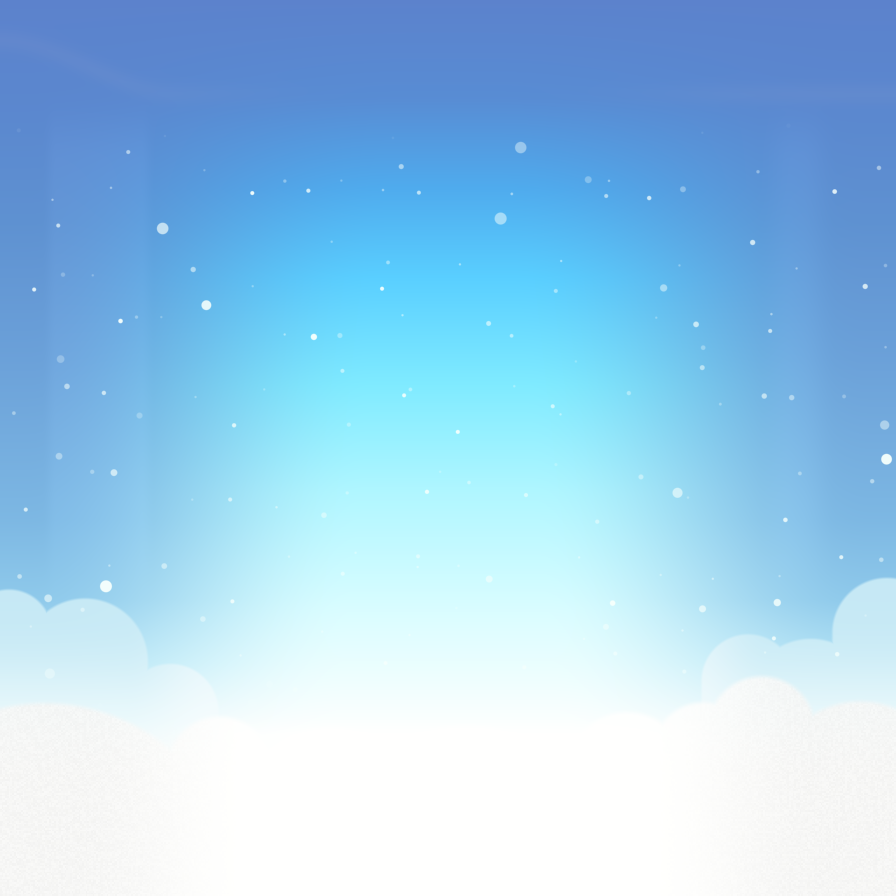
Give the GLSL for this background, as a Shadertoy shader.

```glsl
// Draws a luminous blue sky with drifting snow above soft white clouds.

const vec3 CLOUD_TOP = vec3(0.80, 0.925, 0.965);
const vec3 CLOUD_BASE = vec3(0.94, 0.985, 0.99);
const vec3 MIST = vec3(0.965, 0.965, 0.96);
const vec3 SNOW = vec3(0.96, 1.0, 0.99);

// Each stop is a colour followed by its height, from top to bottom.
const vec4 GLOW_STOPS[8] = vec4[8](
    vec4(0.36, 0.51, 0.80, 1.00), vec4(0.345, 0.55, 0.83, 0.89),
    vec4(0.31, 0.67, 0.93, 0.79), vec4(0.35, 0.81, 1.00, 0.69),
    vec4(0.50, 0.92, 1.00, 0.57), vec4(0.69, 0.965, 1.00, 0.45),
    vec4(0.85, 0.99, 1.00, 0.32), vec4(1.00, 1.00, 0.995, 0.18));
const vec4 EDGE_STOPS[8] = vec4[8](
    vec4(0.36, 0.51, 0.80, 1.00), vec4(0.355, 0.53, 0.81, 0.88),
    vec4(0.37, 0.57, 0.82, 0.75), vec4(0.42, 0.63, 0.85, 0.60),
    vec4(0.49, 0.72, 0.89, 0.42), vec4(0.56, 0.79, 0.92, 0.33),
    vec4(0.70, 0.89, 0.96, 0.26), vec4(0.95, 0.985, 0.99, 0.18));

// Cloud lobes: centre and radius.
const vec3 BACK_LOBES[6] = vec3[6](
    vec3(0.01, 0.294, 0.048), vec3(0.095, 0.262, 0.070),
    vec3(0.19, 0.205, 0.054), vec3(0.99, 0.294, 0.061),
    vec3(0.905, 0.215, 0.072), vec3(0.835, 0.240, 0.052));
const vec3 FRONT_LOBES[8] = vec3[8](
    vec3(0.05, 0.000, 0.215), vec3(0.245, 0.142, 0.058),
    vec3(0.37, 0.080, 0.108), vec3(0.52, 0.020, 0.170),
    vec3(0.70, 0.138, 0.067), vec3(0.785, 0.160, 0.056),
    vec3(0.85, 0.185, 0.060), vec3(0.96, 0.115, 0.102));

float hash(vec2 p) {
    return fract(sin(dot(p, vec2(127.1, 311.7))) * 43758.5453);
}

vec3 ramp(vec4 stops[8], float height) {
    vec3 colour = stops[0].rgb;
    for (int i = 1; i < 8; i++) {
        float t = clamp((stops[i - 1].a - height) / (stops[i - 1].a - stops[i].a), 0.0, 1.0);
        colour = mix(colour, stops[i].rgb, t);
    }
    return colour;
}

// Distance to a lobe that continues straight down below its centre.
float lobe(vec2 p, vec3 shape) {
    return length(vec2(p.x - shape.x, max(p.y - shape.y, 0.0))) - shape.z;
}

float cover(float dist, float blur) {
    return 1.0 - smoothstep(-blur, blur, dist);
}

vec3 skyColour(vec2 p) {
    float side = smoothstep(mix(0.14, 0.04, p.y), 0.47, abs(p.x - 0.5));
    vec3 colour = mix(ramp(GLOW_STOPS, p.y), ramp(EDGE_STOPS, p.y), side);
    // Faint pale veils along both sides and across the top
    float veil = cover(abs(p.x - 0.11) - 0.055, 0.008) + cover(abs(p.x - 0.89) - 0.025, 0.02);
    veil *= smoothstep(0.30, 0.45, p.y) * (1.0 - smoothstep(0.82, 0.90, p.y));
    float arch = 0.895 + 0.06 * smoothstep(0.2, 0.0, p.x);
    float streak = exp(-pow((p.y - arch) / 0.012, 2.0)) * smoothstep(0.08, 0.4, abs(p.x - 0.5));
    return colour + 0.018 * veil + vec3(0.025, 0.012, 0.0) * streak;
}

// One randomly sized flake in each cell of a jittered grid.
float snow(vec2 p, float cells, float seed, float smallest, float largest, float pixel) {
    vec2 id = floor(p * cells);
    vec2 jitter = vec2(hash(id + seed), hash(id + seed + 17.3));
    vec2 centre = (id + mix(vec2(0.1), vec2(0.9), jitter)) / cells;
    float size = mix(smallest, largest, pow(hash(id + seed + 41.7), 5.0));
    float light = mix(0.45, 1.0, hash(id + seed + 73.1));
    float band = smoothstep(0.87, 0.80, centre.y) * smoothstep(0.20, 0.27, centre.y);
    return cover(length(p - centre) - size, pixel) * light * band;
}

void mainImage(out vec4 fragColor, in vec2 fragCoord) {
    vec2 p = fragCoord / iResolution.xy;
    float pixel = 0.8 / iResolution.y;
    vec3 colour = skyColour(p);

    // Translucent rear clouds
    float back = 1.0;
    for (int i = 0; i < 6; i++) back = min(back, lobe(p, BACK_LOBES[i]));
    vec3 cloud = mix(CLOUD_BASE, CLOUD_TOP, smoothstep(0.16, 0.31, p.y));
    cloud = mix(cloud, vec3(1.0), 0.5 * smoothstep(0.36, 0.26, abs(p.x - 0.5)));
    colour = mix(colour, cloud, 0.9 * cover(back, 0.002));

    // White front bank with grainy mist in its corners
    float front = 1.0;
    for (int i = 0; i < 8; i++) front = min(front, lobe(p, FRONT_LOBES[i]));
    float corner = smoothstep(0.22, 0.42, abs(p.x - 0.5));
    float grain = hash(floor(p * 512.0)) - 0.5;
    vec3 bank = mix(vec3(1.0, 1.0, 0.995), MIST + 0.025 * grain, corner);
    colour = mix(colour, bank, 0.88 * cover(front, 0.004));
    colour = mix(colour, bank, smoothstep(0.20, 0.13, p.y));

    // Bright flakes over a finer, dimmer scatter
    float bright = snow(p, 10.0, 3.0, 0.0022, 0.0068, pixel);
    float faint = snow(p, 12.0, 29.0, 0.0012, 0.0045, pixel);
    colour = mix(colour, SNOW, bright);
    colour = mix(colour, SNOW, 0.55 * faint);
    fragColor = vec4(clamp(colour, 0.0, 1.0), 1.0);
}
```
